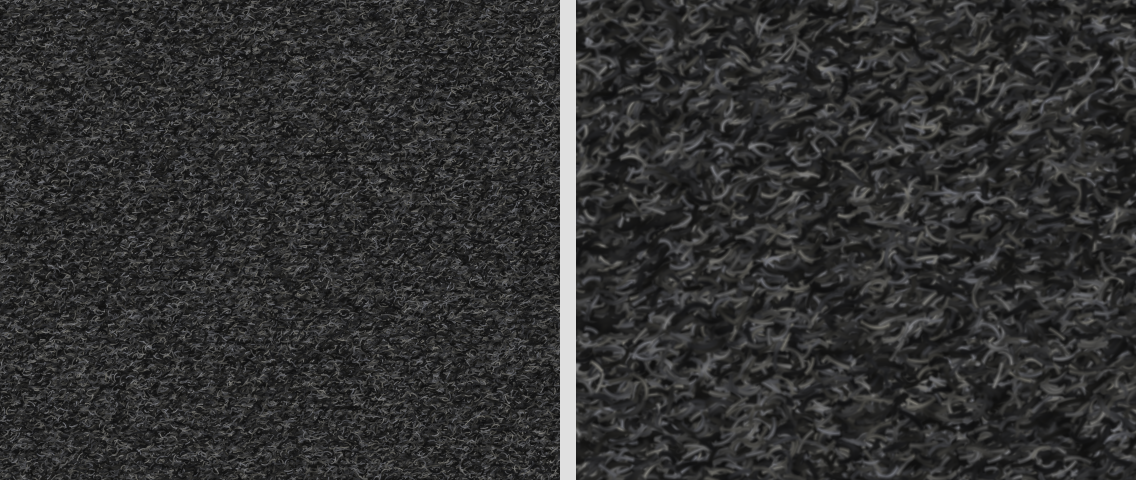
Left, the full canvas; right, a detail of the centre.
A WebGL 2 fragment shader for this texture:

```glsl
#version 300 es
precision highp float;

uniform vec2 u_resolution;
out vec4 fragColor;

// Lengths are fractions of the canvas height
const int   FIBRE_LAYERS = 8;
const float FIBRE_CELL   = 0.0128;
const float WIDTH_DARK   = 0.0019;
const float WIDTH_LIGHT  = 0.0010;
const float SOFTNESS     = 0.0015;
const float FIBRE_LEAN   = 0.25;
const float FIBRE_SPREAD = 1.5;
const float FIBRE_BEND   = 0.5;
const float TONE_DARK    = 0.08;
const float TONE_LIGHT   = 0.45;
const float TONE_SKEW    = 1.6;
const float GROUND_TONE  = 0.09;
const vec3  TINT         = vec3(0.03, 0.015, -0.05);

const vec2  KNOT_SIZE    = vec2(0.0215, 0.0150);
const float KNOT_JITTER  = 0.5;
const float KNOT_LIGHT   = 1.16;
const float KNOT_SHADOW  = 0.69;
const float PATCH_DEPTH  = 0.02;

const float HAIR_CELL    = 0.085;
const float HAIR_WIDTH   = 0.0009;
const float HAIR_CHANCE  = 0.2;
const float HAIR_TONE    = 0.42;

vec4 hash4(vec2 cell, float seed) {
    vec4 p = fract(vec4(cell.xyx, seed) * vec4(0.1031, 0.1030, 0.0973, 0.1099));
    p += dot(p, p.wzxy + 33.33);
    return fract((p.xxyz + p.yzzw) * p.zywx);
}

// Distance to a shallow parabolic arc centred on the origin
float arcDistance(vec2 p, float angle, float halfLength, float bend) {
    float c = cos(angle), s = sin(angle);
    vec2 q = vec2(c * p.x + s * p.y, c * p.y - s * p.x);
    float t = clamp(q.x / halfLength, -1.0, 1.0);
    float slope = 2.0 * bend * t;
    float across = (q.y - bend * halfLength * (t * t - 0.4)) / sqrt(1.0 + slope * slope);
    return length(vec2(q.x - t * halfLength, across));
}

// Fuzzy edge, never sharper than the pixel grid
float coverage(float dist, float halfWidth, float pixel) {
    float blur = max(SOFTNESS, 0.6 * pixel);
    return 1.0 - smoothstep(halfWidth - blur, halfWidth + blur, dist);
}

// Cellular relief of the staggered weave, brighter on top of each knot
float weaveShade(vec2 p) {
    vec2 g = p / KNOT_SIZE;
    float row = floor(g.y);
    float nearest = 4.0;
    for (int j = -1; j <= 1; j++) {
        float y = row + float(j);
        float stagger = 0.5 * mod(y, 2.0);
        float column = floor(g.x - stagger);
        for (int i = -1; i <= 1; i++) {
            vec2 cell = vec2(column + float(i), y);
            vec2 jitter = KNOT_JITTER * (hash4(cell, 41.0).xy - 0.5);
            nearest = min(nearest, length(g - cell - 0.5 - vec2(stagger, 0.0) - jitter));
        }
    }
    return mix(KNOT_LIGHT, KNOT_SHADOW, smoothstep(0.1, 0.75, nearest));
}

// Broad uneven patches of the felted surface
float patches(vec2 p) {
    return sin(p.x * 17.0 + 2.0 * sin(p.y * 13.0)) * sin(p.y * 21.0 + 1.7 * sin(p.x * 11.0))
         + 0.6 * sin(p.x * 47.0 - p.y * 31.0 + 2.0 * sin(p.y * 37.0));
}

// Short curled fibres, painted layer over layer; the lighter ones are finer
vec3 fibres(vec2 p, float pixel) {
    vec3 colour = vec3(GROUND_TONE);
    for (int layer = 0; layer < FIBRE_LAYERS; layer++) {
        float seed = float(layer) + 1.0;
        vec2 g = p / FIBRE_CELL + seed * vec2(5.37, 3.61);
        for (int k = 0; k < 9; k++) {
            vec2 cell = floor(g) + vec2(k % 3 - 1, k / 3 - 1);
            vec4 place = hash4(cell, seed);
            vec4 look = hash4(cell, seed + 20.0);
            float angle = FIBRE_LEAN + FIBRE_SPREAD * (place.z + place.w - 1.0);
            float halfLength = FIBRE_CELL * mix(0.3, 0.72, look.x);
            float bend = FIBRE_BEND * (2.0 * look.y - 1.0);
            float d = arcDistance((g - cell - place.xy) * FIBRE_CELL, angle, halfLength, bend);
            float tone = mix(TONE_DARK, TONE_LIGHT, pow(look.z, TONE_SKEW));
            vec3 paint = tone * (1.0 + TINT * (2.0 * look.w - 1.0));
            float halfWidth = mix(WIDTH_DARK, WIDTH_LIGHT, look.z);
            colour = mix(colour, paint, coverage(d, halfWidth, pixel));
        }
    }
    return colour;
}

// Sparse long hairs lying on the surface
float hairs(vec2 p, float pixel) {
    vec2 g = p / HAIR_CELL;
    float amount = 0.0;
    for (int k = 0; k < 9; k++) {
        vec2 cell = floor(g) + vec2(k % 3 - 1, k / 3 - 1);
        vec4 place = hash4(cell, 61.0);
        vec4 look = hash4(cell, 67.0);
        float halfLength = HAIR_CELL * mix(0.1, 0.24, look.x);
        float d = arcDistance((g - cell - place.xy) * HAIR_CELL, 3.14 * place.z, halfLength, look.y - 0.5);
        float present = step(place.w, HAIR_CHANCE) * mix(0.4, 0.9, look.z);
        amount = max(amount, present * coverage(d, HAIR_WIDTH, pixel));
    }
    return amount;
}

void main() {
    float pixel = 1.0 / u_resolution.y;
    vec2 p = gl_FragCoord.xy * pixel;
    vec3 colour = fibres(p, pixel) * weaveShade(p) * (1.0 + PATCH_DEPTH * patches(p));
    colour = mix(colour, vec3(HAIR_TONE), hairs(p, pixel));
    fragColor = vec4(colour, 1.0);
}
```
